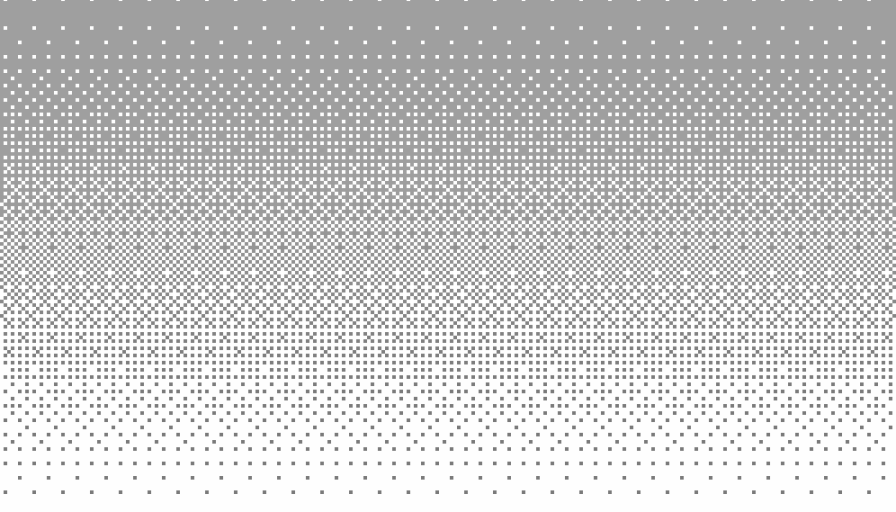
This background is drawn by a WebGL 1 fragment shader. Its source:

```glsl
precision highp float;

uniform vec2 u_resolution;

#define COLUMNS 249.0
#define GRID_OFFSET vec2(1.0, 6.0)
#define RAMP_CENTER 70.6
#define RAMP_LENGTH 160.5
#define PAPER vec3(0.995)
#define INK_TOP vec3(0.625)
#define INK_BOTTOM vec3(0.48)

// Ordered threshold, 0 to 63, of an 8 by 8 Bayer matrix
float bayer8(vec2 cell) {
  float threshold = 0.0;
  float weight = 16.0;
  for (int i = 0; i < 3; i++) {
    vec2 bit = mod(cell, 2.0);
    threshold += weight * mod(2.0 * bit.x + 3.0 * bit.y, 4.0);
    cell = floor(cell * 0.5);
    weight *= 0.25;
  }
  return threshold;
}

// Brightness level of a row, easing from dark at the top to light below
float rampLevel(float row) {
  float height = row + 0.5 + GRID_OFFSET.y;
  float progress = 0.5 + (RAMP_CENTER - height) / RAMP_LENGTH;
  return 64.0 * smoothstep(0.0, 1.0, progress);
}

vec3 cellColor(vec2 cell) {
  float level = rampLevel(cell.y);
  vec3 ink = mix(INK_TOP, INK_BOTTOM, smoothstep(16.0, 56.0, level));
  return mix(ink, PAPER, step(bayer8(cell) + 0.5, level));
}

void main() {
  float cellsPerPixel = COLUMNS / u_resolution.x;
  vec2 grid = gl_FragCoord.xy * cellsPerPixel - GRID_OFFSET;

  // Blend the four cells around the nearest corner by pixel coverage
  vec2 corner = floor(grid + 0.5);
  vec2 cover = clamp((grid - corner) / cellsPerPixel + 0.5, 0.0, 1.0);
  vec3 below = mix(cellColor(corner - 1.0), cellColor(corner - vec2(0.0, 1.0)), cover.x);
  vec3 above = mix(cellColor(corner - vec2(1.0, 0.0)), cellColor(corner), cover.x);

  gl_FragColor = vec4(mix(below, above, cover.y), 1.0);
}
```
